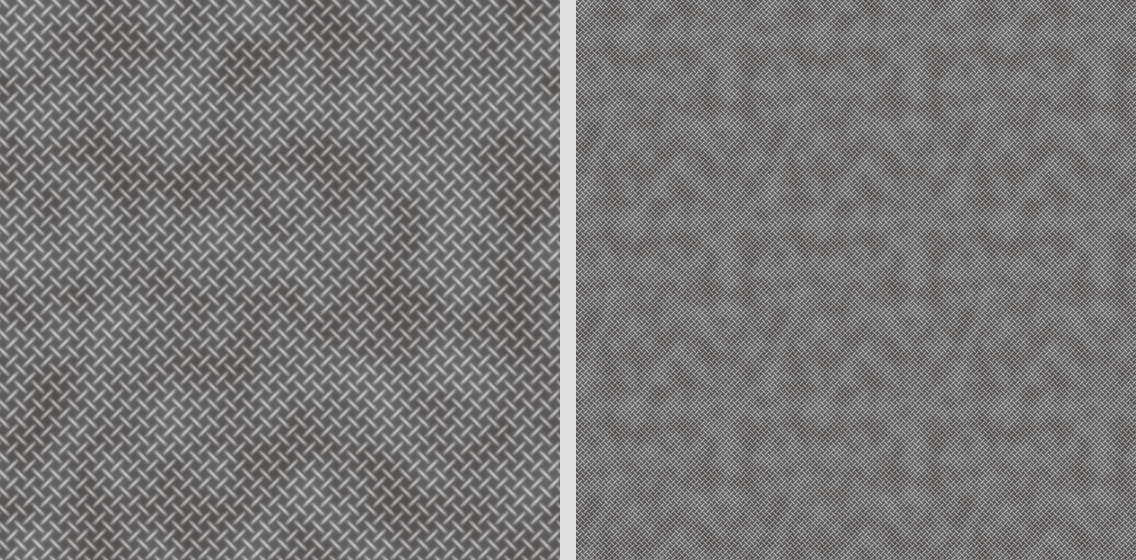
Left, the tile; right, the same tile 3 across and 3 down.
A WebGL 1 fragment shader for this texture:

```glsl
precision highp float;
// Worn steel tread plate: a 32 by 32 basket weave of soft raised ridges,
// two crossed ones per cell, bright in the middle and fading at the tips.
// Wrapping gradient noise lays faint dark and pale clouds over the metal.

uniform vec2 u_resolution;

// Unit gradient at a lattice point, repeating after the given period
vec2 gradient(vec2 cell, float period) {
  cell = mod(cell, period);
  float angle = 6.28318 * fract(sin(dot(cell, vec2(127.1, 311.7))) * 4375.85);
  return vec2(cos(angle), sin(angle));
}

// Gradient noise that wraps over the unit square
float wrapNoise(vec2 uv, float period) {
  vec2 p = uv * period;
  vec2 i = floor(p);
  vec2 f = p - i;
  vec2 w = f * f * f * (f * (f * 6.0 - 15.0) + 10.0);
  vec2 e = vec2(1.0, 0.0);
  float a = dot(gradient(i, period), f);
  float b = dot(gradient(i + e.xy, period), f - e.xy);
  float c = dot(gradient(i + e.yx, period), f - e.yx);
  float d = dot(gradient(i + e.xx, period), f - e.xx);
  return mix(mix(a, b, w.x), mix(c, d, w.x), w.y);
}

// Height of one ridge per cell; slant is 1.0 for rising, -1.0 for falling
float ridge(vec2 p, vec2 center, float slant) {
  vec2 q = fract(p - center + 0.5) - 0.5;
  q.y *= slant;
  float along = (q.x + q.y) * 0.70711 / 0.6;
  float across = (q.y - q.x) * 0.70711 / 0.106;
  return max(1.0 - along * along, 0.0) * exp(-across * across);
}

void main() {
  vec2 uv = gl_FragCoord.xy / u_resolution;
  vec2 p = uv * 32.0;

  // Crossed ridges, half a cell apart, their tips meeting the next flank
  float relief = max(ridge(p, vec2(0.18, 0.89), -1.0),
                     ridge(p, vec2(0.68, 0.39), 1.0));

  // Cloudy wear in three octaves
  float wear = wrapNoise(uv, 8.0)
             + 0.5 * wrapNoise(uv + 0.37, 16.0)
             + 0.25 * wrapNoise(uv + 0.71, 31.0);

  // Dark patches lean warm, pale ones stay neutral
  vec3 steel = mix(vec3(0.35, 0.342, 0.339), vec3(0.364), smoothstep(-0.3, 0.3, wear));
  vec3 color = steel + 0.39 * relief + 0.055 * wear;
  gl_FragColor = vec4(color, 1.0);
}
```
